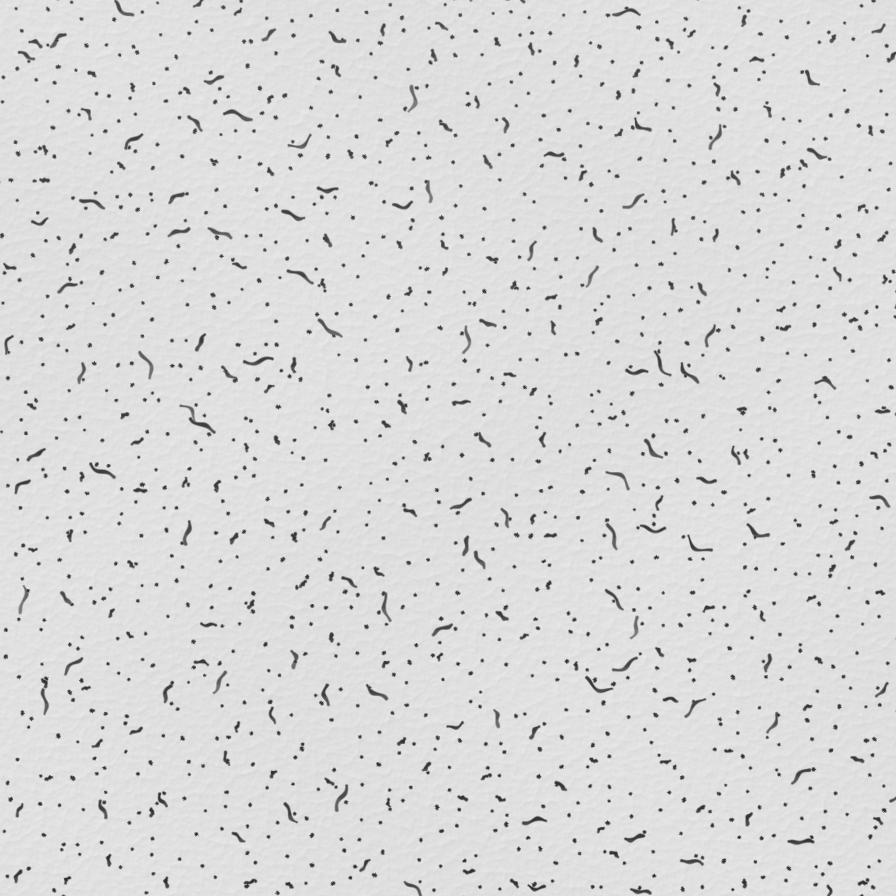
A Shadertoy shader for this texture:

```glsl
// Mineral-fibre ceiling tile: pale, finely bumpy plaster with pin holes and worm-like fissures.
// Each pit is a bent, tapered capsule scattered on a jittered grid; the plaster
// is cellular noise turned into relief by a difference along the light direction.

vec2 hash2(vec2 p) {
    vec3 q = fract(p.xyx * vec3(0.1031, 0.1030, 0.0973));
    q += dot(q, q.yzx + 33.33);
    return fract((q.xx + q.yz) * q.zy);
}

// Squared distance to the nearest jittered cell point
float cellular(vec2 p) {
    vec2 cell = floor(p);
    float nearest = 4.0;
    for (int y = -1; y <= 1; y++)
    for (int x = -1; x <= 1; x++) {
        vec2 id = cell + vec2(x, y);
        vec2 d = id + hash2(id + 7.0) - p;
        nearest = min(nearest, dot(d, d));
    }
    return nearest;
}

float plasterHeight(vec2 uv) {
    uv += 0.002 * sin(uv.yx * 83.0 + 2.0 * sin(uv * 37.0));
    return cellular(uv * vec2(85.0, 115.0)) + 0.5 * cellular(uv.yx * 210.0 + 31.0);
}

// Darkness of one layer of pits; half lengths and radius are in canvas units
float pits(vec2 uv, float count, float shortest, float longest, float radius, float seed) {
    vec2 cell = floor(uv * count);
    float soft = max(0.0013, 0.75 / iResolution.y);
    float darkness = 0.0;
    for (int y = -1; y <= 1; y++)
    for (int x = -1; x <= 1; x++) {
        vec2 id = cell + vec2(x, y);
        vec2 place = hash2(id + seed);
        vec2 form = hash2(id + seed + 51.7);
        vec2 look = hash2(id + seed + 113.3);
        if (look.x > 0.95) continue;

        // Local frame along the pit
        float angle = 3.14159 * form.x;
        vec2 dir = vec2(cos(angle), sin(angle));
        vec2 d = uv - (id + 0.04 + 0.92 * place) / count;
        vec2 p = vec2(dot(d, dir), dot(d, vec2(-dir.y, dir.x)));

        // Bend into an arc or an S, with a ragged, tapering width
        float halfLength = mix(shortest, longest, form.y * form.y);
        float t = clamp(p.x / halfLength, -1.0, 1.0);
        float bend = (look.y - 0.5) * t * t + 0.3 * sin(t * 3.0 + 6.28 * place.x);
        p.y -= 0.55 * halfLength * bend;
        p.x -= t * halfLength;
        float width = radius * (0.85 + 0.3 * look.x)
                    * (1.0 - 0.25 * t * t + 0.18 * sin(t * 5.0 + 40.0 * look.y));

        // Upright pits catch more light, as do their lower walls
        float depth = 1.0 - 0.3 * dir.y * smoothstep(0.004, 0.012, halfLength) * look.y;
        depth -= 0.12 * smoothstep(0.0, -0.003, d.y);
        float cover = 1.0 - smoothstep(-soft, soft, length(p) - width);
        darkness = max(darkness, cover * depth);
    }
    return darkness;
}

void mainImage(out vec4 fragColor, in vec2 fragCoord) {
    vec2 uv = fragCoord / iResolution.y;

    // Plaster lit from the upper left
    vec2 toLight = vec2(-0.0008, 0.0013);
    float relief = plasterHeight(uv - toLight) - plasterHeight(uv + toLight);
    float shade = 0.877 + 0.042 * clamp(relief, -1.0, 1.0);
    shade += 0.004 * sin(uv.x * 9.0 + 2.0 * sin(uv.y * 7.0));

    // Pin holes, then fissures
    float holes = pits(uv, 36.0, 0.0002, 0.0014, 0.0021, 3.0);
    float fissures = pits(uv, 17.0, 0.0035, 0.0155, 0.0021, 211.0);
    float darkness = max(holes, fissures) * mix(1.0, 0.9, uv.y);

    fragColor = vec4(vec3(mix(shade, 0.19, darkness)), 1.0);
}
```
